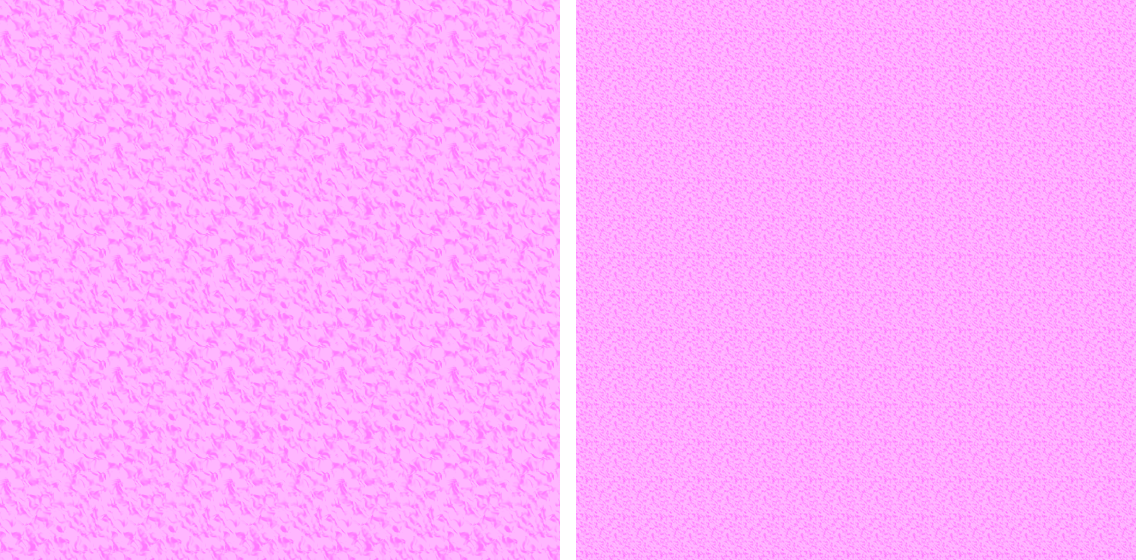
Left: one tile. Right: repeated 3 by 3.
Reproduce this texture procedurally as a three.js fragment shader.

```glsl
// Draws a seamless pink mottled paper with small ragged magenta flecks.
varying vec2 vUv;

const float TILE_REPEATS = 5.0;
const float NOISE_DEVIATION = 0.173;
const vec3 PALE_PINK = vec3(1.0, 0.715, 1.0);
const vec3 DEEP_PINK = vec3(1.0, 0.478, 1.0);

// Sine-free hash: a random vector in -1..1 for each lattice cell.
vec2 hashVector(vec2 cell, float seed) {
  vec3 h = fract(vec3(cell.xyx + seed) * vec3(0.1031, 0.1030, 0.0973));
  h += dot(h, h.yzx + 33.33);
  return fract((h.xx + h.yz) * h.zy) * 2.0 - 1.0;
}

// Contribution of one lattice corner, wrapped to the period.
float cornerSlope(vec2 cell, vec2 local, vec2 corner, float period, float seed) {
  vec2 wrapped = mod(cell + corner, period);
  return dot(hashVector(wrapped, seed), local - corner);
}

// Gradient noise that repeats over the unit square, with unit deviation.
float wrapNoise(vec2 p, float period, float seed) {
  vec2 cell = floor(p * period);
  vec2 local = fract(p * period);
  vec2 blend = local * local * (3.0 - 2.0 * local);
  float low = mix(cornerSlope(cell, local, vec2(0.0, 0.0), period, seed),
                  cornerSlope(cell, local, vec2(1.0, 0.0), period, seed), blend.x);
  float high = mix(cornerSlope(cell, local, vec2(0.0, 1.0), period, seed),
                   cornerSlope(cell, local, vec2(1.0, 1.0), period, seed), blend.x);
  return mix(low, high, blend.y) / NOISE_DEVIATION;
}

// Bends the coordinates so that the flecks get irregular outlines.
vec2 warp(vec2 p, float period, float strength) {
  return p + strength * vec2(wrapNoise(p, period, 11.0), wrapNoise(p, period, 47.0));
}

// Layers of flecks; whole-number shears lean them down to the right.
float fleckDensity(vec2 p) {
  vec2 shallowLean = vec2(p.x + p.y, p.y);
  vec2 steepLean = vec2(p.x, p.x + p.y);
  vec4 weights = vec4(0.45, 0.75, 0.70, 0.42);
  vec4 layers = vec4(wrapNoise(p, 10.0, 3.0),
                     wrapNoise(shallowLean, 15.0, 19.0),
                     wrapNoise(steepLean, 23.0, 31.0),
                     wrapNoise(p, 43.0, 59.0));
  return dot(layers, weights) / length(weights);
}

void main() {
  vec2 tile = fract(vUv * TILE_REPEATS);
  float density = fleckDensity(warp(tile, 13.0, 0.008));

  // Sparse areas flatten into the paper, dense ones deepen softly.
  float stain = smoothstep(-0.7, 2.5, density);
  gl_FragColor = vec4(mix(PALE_PINK, DEEP_PINK, stain), 1.0);
}
```
